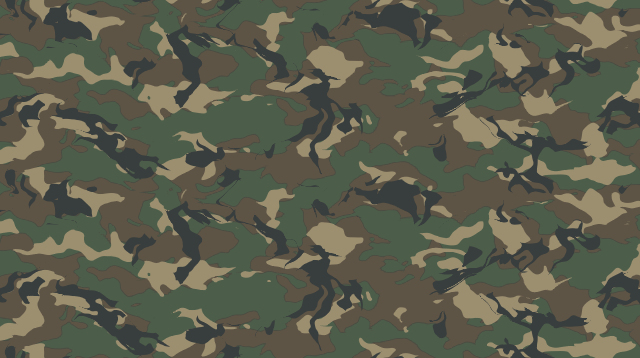
This pattern is drawn by a WebGL 2 fragment shader. Its source:

```glsl
#version 300 es
precision highp float;
// Woodland camouflage: green, tan and branching black patches on brown cloth.

#define TILE_HEIGHT 0.493   // vertical repeat, in canvas heights
#define GREEN_CUT 0.025     // higher cut = smaller share
#define TAN_CUT 0.186
#define BLACK_CUT 0.085
#define BRANCH_WIDTH 0.11
#define KNOBS 1.6           // uneven thickness of the branches
#define DETAIL 0.52         // weight of each finer octave
#define BEND 0.2            // large and small distortion of the outlines
#define WOBBLE 0.055
#define SEAM_WIDTH 0.0013   // half width of the dark seam around green

uniform vec2 u_resolution;
out vec4 outColor;

const vec3 BROWN = vec3(0.37, 0.33, 0.27);
const vec3 GREEN = vec3(0.30, 0.37, 0.29);
const vec3 TAN   = vec3(0.61, 0.56, 0.44);
const vec3 BLACK = vec3(0.22, 0.24, 0.24);
const vec3 SEAM  = vec3(0.29, 0.30, 0.26);

vec2 hash(vec3 p) {
    p = fract(p * vec3(0.1031, 0.1030, 0.0973));
    p += dot(p, p.yzx + 33.33);
    return fract((p.xx + p.yz) * p.zy);
}

// Slope of one lattice corner; rows wrap so the cloth repeats vertically.
float corner(vec2 cell, vec2 offset, float rows, float seed) {
    vec2 slope = hash(vec3(cell.x, mod(cell.y, rows), seed)) * 2.0 - 1.0;
    return dot(normalize(slope + 1e-4), offset);
}

// Gradient noise; cells.y must be a whole number of rows per tile.
float noise(vec2 p, vec2 cells, float seed) {
    p *= cells;
    vec2 i = floor(p), f = p - i;
    vec2 u = f * f * f * (f * (f * 6.0 - 15.0) + 10.0);
    vec2 e = vec2(1.0, 0.0);
    float low  = mix(corner(i, f, cells.y, seed),
                     corner(i + e.xy, f - e.xy, cells.y, seed), u.x);
    float high = mix(corner(i + e.yx, f - e.yx, cells.y, seed),
                     corner(i + e.xx, f - e.xx, cells.y, seed), u.x);
    return mix(low, high, u.y);
}

float blobs(vec2 p, vec2 cells, float seed) {
    float sum = 0.0, weight = 1.0;
    for (int octave = 0; octave < 3; octave++) {
        sum += weight * noise(p, cells, seed + float(octave));
        weight *= DETAIL;
        cells *= 2.0;
    }
    return sum;
}

vec2 distort(vec2 p, float seed) {
    vec2 bend = vec2(noise(p, vec2(2.5, 4.0), seed),
                     0.6 * noise(p, vec2(3.0, 4.0), seed + 1.0));
    vec2 wobble = vec2(noise(p, vec2(9.0, 12.0), seed + 2.0),
                       noise(p, vec2(10.0, 12.0), seed + 3.0));
    return p + BEND * bend + WOBBLE * wobble;
}

// Knobbly ridge lines that taper off outside scattered patches.
float branches(vec2 p) {
    float patches = noise(p, vec2(2.5, 4.0), 41.0) - BLACK_CUT;
    float width = min(0.8 * patches, BRANCH_WIDTH);
    width *= 1.0 + KNOBS * noise(p, vec2(12.0, 16.0), 53.0);
    float limb = abs(noise(p, vec2(3.0, 4.0), 43.0));
    float twig = abs(noise(p, vec2(5.0, 6.0), 47.0));
    return width - min(limb, twig);
}

// Approximate signed distance to the zero line, in canvas heights.
float edgeDistance(float field) {
    float slope = length(vec2(dFdx(field), dFdy(field))) * u_resolution.y;
    return field / max(slope, 1e-5);
}

float coverage(float distance) {
    return clamp(distance * u_resolution.y + 0.5, 0.0, 1.0);
}

void main() {
    vec2 cloth = gl_FragCoord.xy / (u_resolution.y * TILE_HEIGHT);

    float green = edgeDistance(blobs(distort(cloth, 3.0), vec2(2.5, 5.0), 11.0) - GREEN_CUT);
    float sand  = edgeDistance(blobs(distort(cloth, 17.0), vec2(2.5, 5.0), 23.0) - TAN_CUT);
    float black = edgeDistance(branches(distort(cloth, 31.0)));

    // Layers from bottom to top
    vec3 color = mix(BROWN, GREEN, coverage(green));
    color = mix(color, SEAM, coverage(SEAM_WIDTH - abs(green)));
    color = mix(color, TAN, coverage(sand));
    color = mix(color, BLACK, coverage(black));
    outColor = vec4(color, 1.0);
}
```
